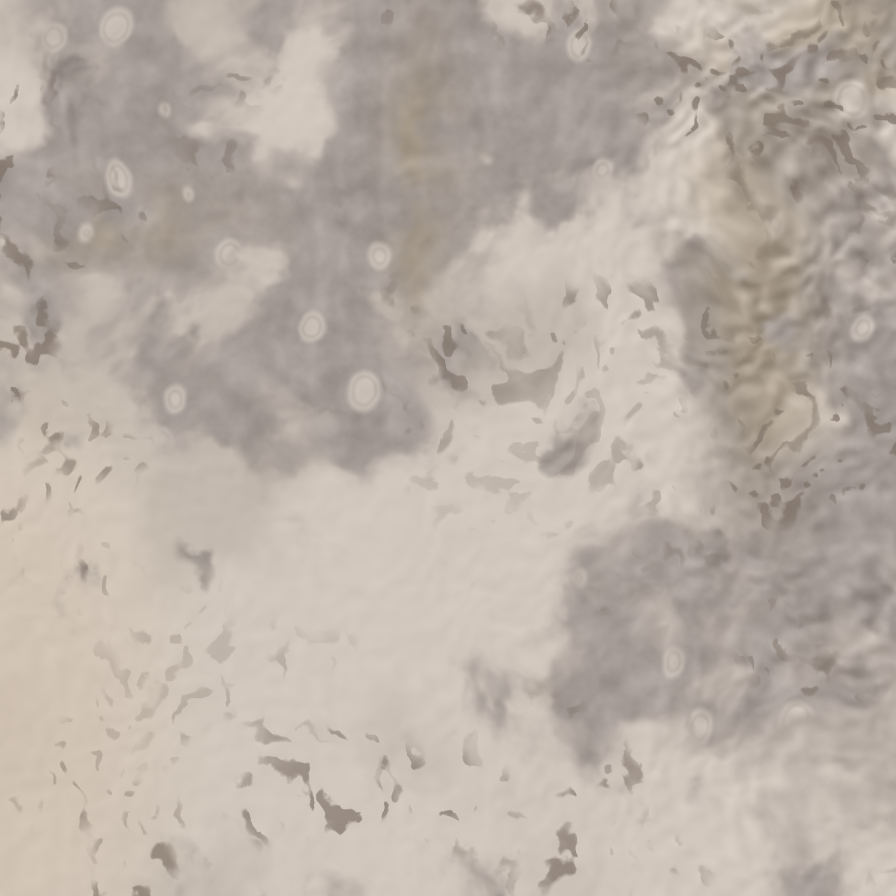
Give the GLSL for this texture, as a Shadertoy shader.

```glsl
#define PALE vec3(0.82, 0.78, 0.74)
#define PLASTER vec3(0.76, 0.72, 0.68)
#define HAZE vec3(0.70, 0.655, 0.625)
#define CEMENT vec3(0.635, 0.60, 0.58)
#define OCHRE vec3(0.64, 0.585, 0.50)
#define PIT vec3(0.49, 0.44, 0.40)
#define WARM vec3(0.82, 0.76, 0.69)
#define WARP 0.07
#define RAGGED 1.75
#define RELIEF 0.15

float hash(vec2 p) {
    return fract(sin(dot(p, vec2(127.1, 311.7))) * 43758.5453);
}

float noise(vec2 p) {
    vec2 i = floor(p), f = fract(p);
    f = f * f * (3.0 - 2.0 * f);
    return mix(mix(hash(i), hash(i + vec2(1, 0)), f.x),
               mix(hash(i + vec2(0, 1)), hash(i + vec2(1, 1)), f.x), f.y);
}

float fbm(vec2 p) {
    float sum = 0.0, amp = 0.5;
    for (int i = 0; i < 5; i++) {
        sum += amp * noise(p);
        p = mat2(1.6, 1.2, -1.2, 1.6) * p + 7.3;
        amp *= 0.5;
    }
    return sum / 0.97;
}

// Soft elliptical zone
float zone(vec2 p, vec2 centre, vec2 radius) {
    vec2 d = (p - centre) / radius;
    return exp(-dot(d, d));
}

// Soft trowel stroke between two points
float stroke(vec2 p, vec2 a, vec2 b, float width) {
    vec2 pa = p - a, ba = b - a;
    float d = length(pa - ba * clamp(dot(pa, ba) / dot(ba, ba), 0.0, 1.0)) / width;
    return exp(-d * d);
}

// Signed distance, in cells, to randomly placed round spots
float spots(vec2 p, float chance, float seed) {
    vec2 cell = floor(p);
    float nearest = 1.0;
    for (int y = -1; y <= 1; y++)
    for (int x = -1; x <= 1; x++) {
        vec2 id = cell + vec2(x, y);
        vec2 centre = id + 0.2 + 0.6 * vec2(hash(id + seed), hash(id + seed + 17.0));
        float radius = mix(0.08, 0.25, hash(id + seed + 31.0));
        if (hash(id + seed + 53.0) < chance)
            nearest = min(nearest, length((p - centre) * vec2(1.0, 0.8)) - radius);
    }
    return nearest;
}

void mainImage(out vec4 fragColor, in vec2 fragCoord) {
    vec2 p = fragCoord / iResolution.y;
    vec2 bend = vec2(fbm(p * 7.0), fbm(p * 7.0 + 40.0)) - 0.5;
    vec2 q = p + WARP * bend;
    float broad = fbm(p * 5.0 + 11.0);
    float ragged = fbm(q * 9.0 + 3.0);
    float fine = fbm(p * 38.0);

    // Worn zones and the pale strokes that cover them
    float column = zone(q, vec2(0.43, 0.75), vec2(0.13, 0.38));
    float right = zone(q, vec2(0.92, 0.84), vec2(0.19, 0.30));
    float lower = zone(q, vec2(0.92, 0.27), vec2(0.22, 0.26));
    float wear = column * 1.1 + right + 0.65 * lower
               + zone(q, vec2(0.12, 0.83), vec2(0.20, 0.20))
               + 0.5 * zone(q, vec2(0.16, 0.62), vec2(0.10, 0.12))
               + 0.6 * zone(q, vec2(0.66, 0.95), vec2(0.14, 0.10));
    float cover = stroke(q, vec2(0.12, 0.22), vec2(0.50, 0.37), 0.12)
                + stroke(q, vec2(0.50, 0.37), vec2(0.66, 0.56), 0.10)
                + stroke(q, vec2(0.19, 0.86), vec2(0.32, 0.86), 0.045)
                + stroke(q, vec2(0.32, 0.86), vec2(0.36, 0.99), 0.04);
    float field = 0.62 * wear - 0.5 * cover + RAGGED * (ragged - 0.5);
    float exposed = smoothstep(0.25, 0.52, field);

    // Plaster skin with warm lower left and grey haze
    vec3 col = mix(PLASTER, PALE, smoothstep(0.28, 0.55, broad + 0.2 * cover));
    col = mix(col, WARM, 0.8 * zone(p, vec2(0.0, 0.2), vec2(0.18, 0.35)));
    float haze = smoothstep(0.10, 0.65, field + 0.35 * lower + 0.5 * (fine - 0.5));
    col = mix(col, HAZE, 0.85 * haze);

    // Bare cement with vertical scratches and ochre stains
    float scratch = noise(vec2(q.x * 95.0, p.y * 9.0)) - 0.5;
    vec3 bare = CEMENT + 0.14 * (fine - 0.5) + 0.07 * scratch * column;
    float stain = zone(q, vec2(0.15, 0.76), vec2(0.09, 0.04))
                + zone(q, vec2(0.465, 0.80), vec2(0.03, 0.14))
                + zone(q, vec2(0.84, 0.64), vec2(0.06, 0.18))
                + 0.7 * zone(q, vec2(0.94, 0.95), vec2(0.14, 0.12));
    stain *= smoothstep(0.25, 0.6, fbm(q * 14.0 + 60.0));
    col = mix(col, bare, 0.9 * exposed);
    col = mix(col, OCHRE, 0.8 * clamp(stain, 0.0, 1.0));

    // Ragged dark patches and pale chips
    vec2 torn = p + 0.12 * bend + 0.03 * (fine - 0.5);
    float patchDist = spots(torn * 7.0, 0.34, 5.0);
    float patchMask = smoothstep(0.05, -0.07, patchDist) * smoothstep(0.32, 0.56, ragged + 0.08);
    col = mix(col, CEMENT - 0.03 + 0.15 * (fine - 0.5), 0.8 * patchMask);
    float chipDist = spots((p + 0.035 * bend) * 13.0, 0.22, 90.0);
    float chip = smoothstep(0.05, -0.06, chipDist) * exposed;
    col = mix(col, PALE, 0.8 * chip);
    col -= 0.05 * chip * smoothstep(0.05, 0.0, abs(chipDist + 0.07));

    // Grainy relief and small pits on the rough areas
    float rough = clamp(0.12 + 0.9 * right + 0.4 * lower + 0.4 * patchMask + 0.3 * stain, 0.0, 1.0);
    vec2 grain = q * 75.0;
    col += RELIEF * rough * (noise(grain) - noise(grain + vec2(-0.5, 0.6)));
    float cluster = smoothstep(0.50, 0.68, fbm(q * 8.0 + 80.0) + 0.12 * right + 0.12 * patchMask);
    float pits = smoothstep(0.64, 0.84, noise(torn * vec2(75.0, 60.0) + 20.0));
    col = mix(col, PIT, 0.7 * pits * cluster * (1.0 - 0.7 * min(cover, 1.0)));
    col += 0.018 * (fine - 0.5);

    fragColor = vec4(clamp(col, 0.0, 1.0), 1.0);
}
```
